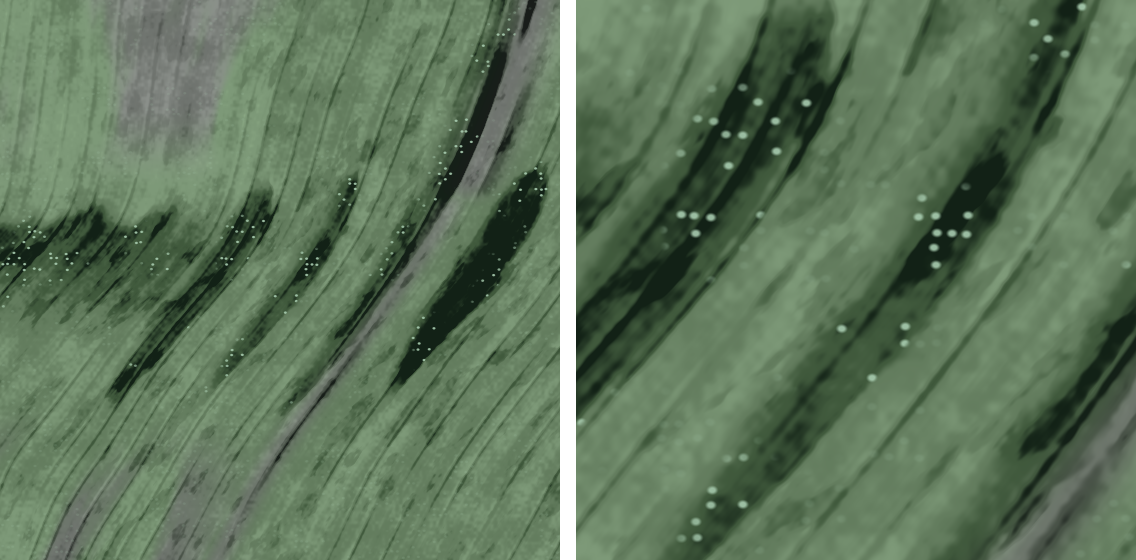
Left: the whole. Right: its middle third, enlarged.
This texture is drawn by a WebGL 2 fragment shader. Its source:

```glsl
#version 300 es
precision highp float;

uniform vec2 u_resolution;
out vec4 fragColor;

// Palette, dark to bright
const vec3 DEEP = vec3(0.07, 0.13, 0.085);
const vec3 SHADE = vec3(0.25, 0.35, 0.235);
const vec3 MID = vec3(0.39, 0.49, 0.37);
const vec3 LIGHT = vec3(0.49, 0.60, 0.47);
const vec3 GLOW = vec3(0.58, 0.70, 0.55);
const vec3 GREY_CAST = vec3(1.01, 0.99, 1.02);
const vec3 SPARKLE = vec3(0.66, 0.80, 0.69);

// Layout
const float FOLD = 0.62;         // height at which the strands bend
const float BASE_TONE = 0.80;
const float CREASES = 27.0;
const float GRAIN = 165.0;
const float SPARKLE_CELLS = 105.0;
const float FIRST_BAND = 0.49;
const float BAND_STEP = 0.167;
const float RIDGE = 0.875;
// Per band: half width, low end, high end, strength
const vec4 BANDS[4] = vec4[4](
    vec4(0.055, 0.20, 0.71, 0.85), vec4(0.042, 0.22, 0.73, 0.66),
    vec4(0.038, 0.18, 1.10, 0.52), vec4(0.058, 0.23, 0.74, 1.10));

float hash(vec2 p) {
    vec3 q = fract(p.xyx * 0.1031);
    q += dot(q, q.yzx + 33.33);
    return fract((q.x + q.y) * q.z);
}

float noise(vec2 p) {
    vec2 i = floor(p), f = fract(p);
    f = f * f * (3.0 - 2.0 * f);
    return mix(mix(hash(i), hash(i + vec2(1, 0)), f.x),
               mix(hash(i + vec2(0, 1)), hash(i + vec2(1, 1)), f.x), f.y);
}

float fbm(vec2 p) {
    float sum = 0.0, gain = 0.53;
    for (int i = 0; i < 4; i++) {
        sum += gain * noise(p);
        p = p * 2.03 + 17.7;
        gain *= 0.5;
    }
    return sum;
}

float bump(float d, float width) { return exp(-d * d / (width * width)); }

float softRamp(float x, float width) { return width * log(1.0 + exp(x / width)); }

// Coordinate across the strands, constant along each one
float across(vec2 p) {
    float bend = mix(0.02, 0.13, smoothstep(0.0, 0.8, p.x));
    float lean = mix(0.10, 0.25, p.x), sweep = mix(0.74, 0.65, p.x);
    return p.x - lean * (p.y - FOLD) + sweep * softRamp(FOLD - p.y, bend)
         - 0.35 * softRamp(0.2 - p.y, 0.05) + 0.025 * (noise(p * 5.0) - 0.5);
}

float bandShadow(float s, vec2 p) {
    float shadow = 0.0;
    float wobble = 0.022 * (fbm(vec2(s * 14.0, p.y * 22.0)) - 0.5);
    for (int i = 0; i < 4; i++) {
        vec4 b = BANDS[i];
        float reach = smoothstep(b.y, b.y + 0.27, p.y)
                    * (1.0 - smoothstep(b.z - 0.13, b.z, p.y));
        float w = b.x * (0.2 + 0.8 * reach);
        float d = s - FIRST_BAND - BAND_STEP * float(i) + wobble;
        float body = smoothstep(-1.4 * w, -0.2 * w, d) * (1.0 - smoothstep(0.5 * w, 0.85 * w, d));
        shadow = max(shadow, body * b.w * smoothstep(0.0, 0.45, reach));
    }
    return shadow * (0.55 + 0.85 * fbm(vec2(s * 42.0, p.y * 13.0)));
}

// Dark tufts hanging below the fold on the left
float foldShadow(float s, vec2 p) {
    float edge = p.y + 0.05 * (noise(vec2(s * 38.0, 2.0)) - 0.5);
    float zone = (1.0 - smoothstep(0.60, 0.64, edge)) * smoothstep(0.34, 0.61, p.y)
               * (1.0 - smoothstep(0.26, 0.46, p.x));
    return zone * (0.2 + 1.05 * fbm(vec2(s * 36.0, p.y * 12.0)));
}

// Fine creases with a lit side: x is dark, y is bright
vec2 creases(float s, float y) {
    float q = s * CREASES, id = floor(q);
    float d = fract(q) - 0.3 - 0.35 * hash(vec2(id, 4.0));
    float gate = smoothstep(0.35, 0.7, noise(vec2(id * 7.3, y * 4.0)));
    return gate * vec2(bump(d, 0.09), bump(d + 0.17, 0.08));
}

float sparkles(vec2 p) {
    vec2 q = p * SPARKLE_CELLS, id = floor(q);
    vec2 center = 0.35 + 0.3 * vec2(hash(id + 3.1), hash(id + 8.7));
    float d = length((fract(q) - center) * vec2(0.8, 1.0));
    return step(0.80, hash(id)) * (1.0 - smoothstep(0.1, 0.34, d));
}

vec3 palette(float v) {
    vec3 c = mix(DEEP, SHADE, smoothstep(0.0, 0.33, v));
    c = mix(c, MID, smoothstep(0.33, 0.66, v));
    c = mix(c, LIGHT, smoothstep(0.66, 1.0, v));
    return mix(c, GLOW, smoothstep(1.0, 1.35, v));
}

void main() {
    vec2 p = gl_FragCoord.xy / u_resolution;
    float s = across(p);
    float upper = smoothstep(FOLD, FOLD + 0.06, p.y);
    float upperLeft = upper * (1.0 - smoothstep(0.35, 0.65, p.x));

    // Strands, mottling and grain
    float strand = fbm(vec2(s * 45.0, p.y * 5.0));
    float tone = BASE_TONE + 0.42 * (strand - 0.5) + 0.28 * (fbm(p * 24.0) - 0.5);
    tone += 0.16 * (noise(p * GRAIN) - 0.5) + 0.15 * upperLeft;
    vec2 crease = creases(s, p.y);
    tone += 0.10 * crease.y - (0.34 - 0.2 * upperLeft) * crease.x;

    // Shadows
    float shadow = max(bandShadow(s, p), foldShadow(s, p));
    float fleck = smoothstep(0.56, 0.72, fbm(vec2(s * 38.0, p.y * 22.0) + 5.0));
    tone -= 0.82 * shadow + 0.25 * fleck * (1.0 - 0.5 * upperLeft);

    // Grey ridge at the upper right, trailing downwards
    float ridge = upper * bump(s - RIDGE, 0.047);
    float trail = (1.0 - upper) * bump(s - RIDGE + 0.015, 0.025);
    float furrow = smoothstep(0.42, 0.68, noise(vec2(s * 48.0, p.y * 3.5) + 2.3));
    tone += 0.28 * upper * bump(s - RIDGE + 0.052, 0.006);
    tone -= 0.95 * ridge * furrow + 0.25 * trail * furrow;

    // Grey cast in the upper left and lower left
    float lowerLeft = (1.0 - smoothstep(0.12, 0.28, p.y)) * (1.0 - smoothstep(0.25, 0.5, p.x));
    float upperGrey = smoothstep(0.66, 0.82, p.y) * (1.0 - smoothstep(0.4, 0.6, p.x));
    float patches = smoothstep(0.38, 0.65, fbm(vec2(s * 9.0, p.y * 2.5) + 9.0));
    float grey = max(max(upperGrey, lowerLeft) * patches, max(ridge, 0.8 * trail));
    tone -= 0.14 * grey;

    vec3 color = palette(tone);
    float luma = dot(color, vec3(0.3, 0.59, 0.11));
    color = mix(color, luma * GREY_CAST, 0.75 * clamp(grey, 0.0, 1.0));

    // Bright specks gathered in and around the shadows
    float clump = smoothstep(0.42, 0.66, noise(p * 17.0 + 3.0));
    float glint = sparkles(p) * clump * (0.15 + 0.75 * smoothstep(0.08, 0.4, shadow));
    fragColor = vec4(mix(color, SPARKLE, glint), 1.0);
}
```
